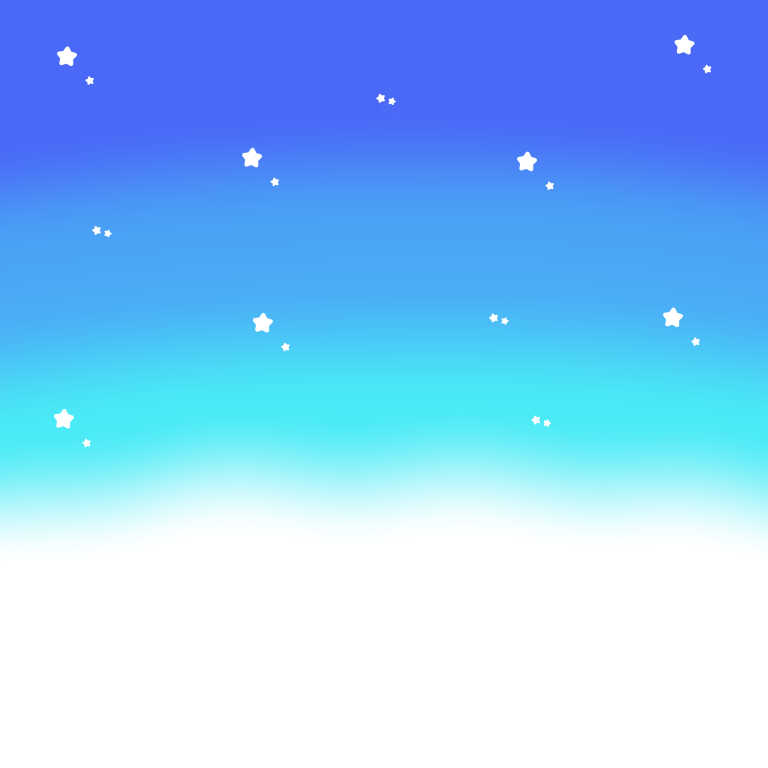
Write a three.js fragment shader that draws this background.

```glsl
// Draws a dreamy sky fading from indigo through cyan to white mist, with pairs of small rounded stars.
varying vec2 vUv;

// Sky colours, from the ground up
const vec3 MIST = vec3(1.0, 1.0, 1.0);
const vec3 CYAN = vec3(0.29, 0.92, 0.965);
const vec3 SKY = vec3(0.29, 0.67, 0.965);
const vec3 AZURE = vec3(0.29, 0.625, 0.96);
const vec3 INDIGO = vec3(0.29, 0.41, 0.97);
const vec3 STAR_COLOR = vec3(1.0);

// Heights where each blend starts and ends
const vec2 MIST_BLEND = vec2(0.295, 0.475);
const vec2 CYAN_BLEND = vec2(0.47, 0.65);
const vec2 SKY_BLEND = vec2(0.63, 0.75);
const vec2 INDIGO_BLEND = vec2(0.72, 0.86);

// Bending and softness of the bands
const float BOW_CENTER = 0.53;
const float BOW_DEPTH = 0.13;
const float PUFF_SPACING = 0.306;
const float PUFF_OFFSET = 0.3;
const float PUFF_HEIGHT = 0.006;
const float DRIFT = 0.012;

// Stars: each pair has a leader and a smaller follower
const int LARGE_PAIRS = 7;
const int PAIRS = 11;
const vec2 LARGE_STEP = vec2(0.030, -0.031);
const vec2 SMALL_STEP = vec2(0.0143, -0.004);
const vec2 LARGE_RADII = vec2(0.0135, 0.0057);
const vec2 SMALL_RADII = vec2(0.0060, 0.0050);
const vec2 LARGE_TILTS = vec2(0.08, -0.22);
const vec2 SMALL_TILTS = vec2(-0.32, 0.35);
const vec2 GHOST_STEP = vec2(0.005, -0.0117);
const float GHOST_ALPHA = 0.13;
const float INNER_RATIO = 0.56;
const float ROUNDING = 0.2;
const float EDGE = 0.0009;
const float PI = 3.14159;

float hash(vec2 p) {
  vec3 q = fract(vec3(p.xyx) * 0.1031);
  q += dot(q, q.yzx + 33.33);
  return fract((q.x + q.y) * q.z);
}

float noise(vec2 p) {
  vec2 cell = floor(p);
  vec2 f = fract(p);
  f = f * f * (3.0 - 2.0 * f);
  float low = mix(hash(cell), hash(cell + vec2(1.0, 0.0)), f.x);
  float high = mix(hash(cell + vec2(0.0, 1.0)), hash(cell + 1.0), f.x);
  return mix(low, high, f.y);
}

// Signed distance to a five-pointed star with rounded tips
float starDistance(vec2 p, float radius, float tilt) {
  float sector = PI / 5.0;
  float angle = atan(p.x, p.y) - tilt;
  angle = abs(mod(angle + sector, 2.0 * sector) - sector);
  vec2 q = length(p) * vec2(sin(angle), cos(angle));
  float core = radius * (1.0 - ROUNDING);
  vec2 tip = vec2(0.0, core);
  vec2 notch = core * INNER_RATIO * vec2(sin(sector), cos(sector));
  vec2 side = notch - tip;
  vec2 d = q - tip;
  vec2 gap = d - side * clamp(dot(d, side) / dot(side, side), 0.0, 1.0);
  float outside = sign(d.y * side.x - d.x * side.y);
  return length(gap) * outside - radius * ROUNDING;
}

float pairDistance(vec2 p, vec2 offset, vec2 radii, vec2 tilts) {
  return min(starDistance(p, radii.x, tilts.x),
             starDistance(p - offset, radii.y, tilts.y));
}

float cover(float d) {
  return 1.0 - smoothstep(-EDGE, EDGE, d);
}

vec3 skyColor(vec2 p) {
  // Bands sag toward both sides and drift slightly
  float side = p.x - BOW_CENTER;
  float h = p.y + BOW_DEPTH * side * side;
  h += DRIFT * (noise(p * vec2(4.0, 3.0)) - 0.5);
  float puff = PUFF_HEIGHT * cos(2.0 * PI * (p.x - PUFF_OFFSET) / PUFF_SPACING);
  vec3 color = mix(MIST, CYAN, smoothstep(MIST_BLEND.x, MIST_BLEND.y, h - puff));
  color = mix(color, SKY, smoothstep(CYAN_BLEND.x, CYAN_BLEND.y, h));
  color = mix(color, AZURE, smoothstep(SKY_BLEND.x, SKY_BLEND.y, h));
  return mix(color, INDIGO, smoothstep(INDIGO_BLEND.x, INDIGO_BLEND.y, h));
}

void main() {
  // Leaders of the large pairs, then of the small pairs
  vec2 anchors[PAIRS];
  anchors[0] = vec2(0.087, 0.926);  anchors[1] = vec2(0.891, 0.941);
  anchors[2] = vec2(0.328, 0.794);  anchors[3] = vec2(0.686, 0.789);
  anchors[4] = vec2(0.342, 0.579);  anchors[5] = vec2(0.876, 0.586);
  anchors[6] = vec2(0.083, 0.454);  anchors[7] = vec2(0.496, 0.872);
  anchors[8] = vec2(0.126, 0.700);  anchors[9] = vec2(0.643, 0.586);
  anchors[10] = vec2(0.698, 0.453);

  float stars = 0.0;
  for (int i = 0; i < PAIRS; i++) {
    vec2 p = vUv - anchors[i];
    float d = i < LARGE_PAIRS
      ? pairDistance(p, LARGE_STEP, LARGE_RADII, LARGE_TILTS)
      : pairDistance(p, SMALL_STEP, SMALL_RADII, SMALL_TILTS);
    stars = max(stars, cover(d));
  }

  // Faint outlined echo below the highest small pair
  vec2 echo = vUv - anchors[LARGE_PAIRS] - GHOST_STEP;
  float ghost = GHOST_ALPHA * cover(abs(pairDistance(echo, SMALL_STEP, SMALL_RADII, SMALL_TILTS)));

  gl_FragColor = vec4(mix(skyColor(vUv), STAR_COLOR, max(stars, ghost)), 1.0);
}
```
